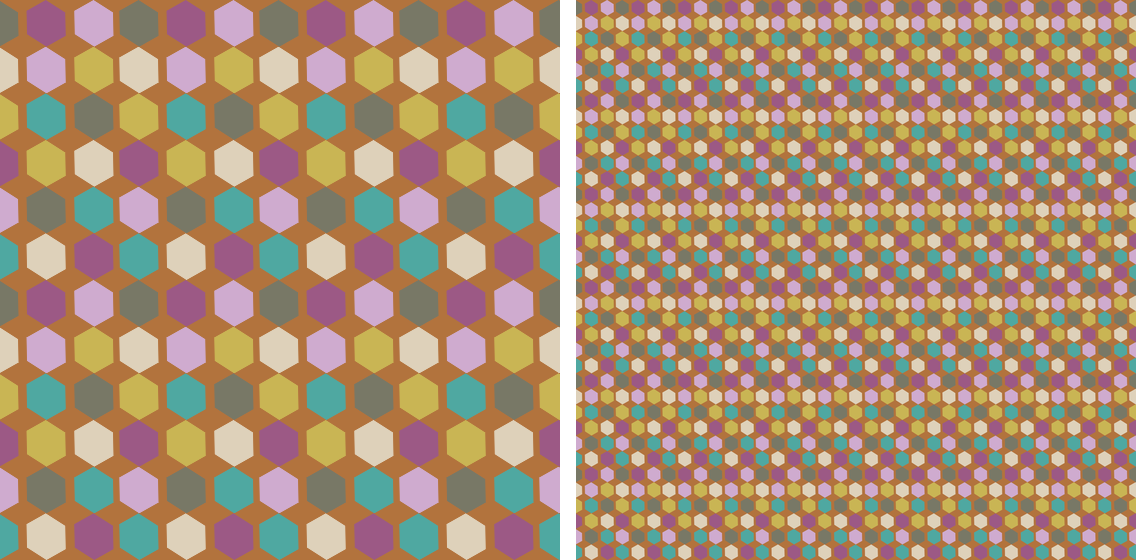
Left: one tile. Right: repeated 3 by 3.
Give the GLSL for this pattern, as a three.js fragment shader.

```glsl
varying vec2 vUv;

#define CELLS 12.0
#define COLUMN_SHIFT vec3(-0.023, -0.012, 0.012)
#define GROUND vec3(0.70, 0.45, 0.24)
#define GREY vec3(0.47, 0.47, 0.40)
#define TEAL vec3(0.31, 0.66, 0.63)
#define CREAM vec3(0.87, 0.82, 0.73)
#define YELLOW vec3(0.79, 0.71, 0.33)
#define LILAC vec3(0.81, 0.67, 0.81)
#define PLUM vec3(0.61, 0.35, 0.52)

// Distance to the line through a and b, mirrored through the centre
float edgePair(vec2 p, vec2 a, vec2 b) {
  vec2 normal = normalize(vec2(a.y - b.y, b.x - a.x));
  return abs(dot(p, normal)) - abs(dot(a, normal));
}

// Slightly skewed hexagon, symmetric about its centre
float hexagon(vec2 p) {
  vec2 top = vec2(-0.008, 0.5);
  vec2 upperRight = vec2(0.411, 0.232);
  vec2 lowerRight = vec2(0.420, -0.268);
  float d = edgePair(p, top, upperRight);
  d = max(d, edgePair(p, upperRight, lowerRight));
  return max(d, edgePair(p, lowerRight, -top));
}

vec3 pick(float column, vec3 first, vec3 second, vec3 third) {
  return column < 0.5 ? first : column < 1.5 ? second : third;
}

// Colour order over a block of three columns and six rows
vec3 hexColour(float column, float row) {
  if (row < 0.5) return pick(column, TEAL, CREAM, PLUM);
  if (row < 1.5) return pick(column, LILAC, GREY, TEAL);
  if (row < 2.5) return pick(column, PLUM, YELLOW, CREAM);
  if (row < 3.5) return pick(column, YELLOW, TEAL, GREY);
  if (row < 4.5) return pick(column, CREAM, LILAC, YELLOW);
  return pick(column, GREY, PLUM, LILAC);
}

void main() {
  // Columns are centred on whole numbers, rows on halves
  vec2 grid = vUv * CELLS + vec2(0.5, 0.0);
  vec2 cell = floor(grid);
  vec2 p = grid - cell - 0.5;
  float column = mod(cell.x, 3.0);
  float row = mod(cell.y, 6.0);

  // Uneven column spacing
  p.x -= dot(COLUMN_SHIFT, vec3(equal(vec3(column), vec3(0.0, 1.0, 2.0))));

  float blur = 0.5 * max(fwidth(grid.x), fwidth(grid.y));
  float inside = 1.0 - smoothstep(-blur, blur, hexagon(p));
  gl_FragColor = vec4(mix(GROUND, hexColour(column, row), inside), 1.0);
}
```
